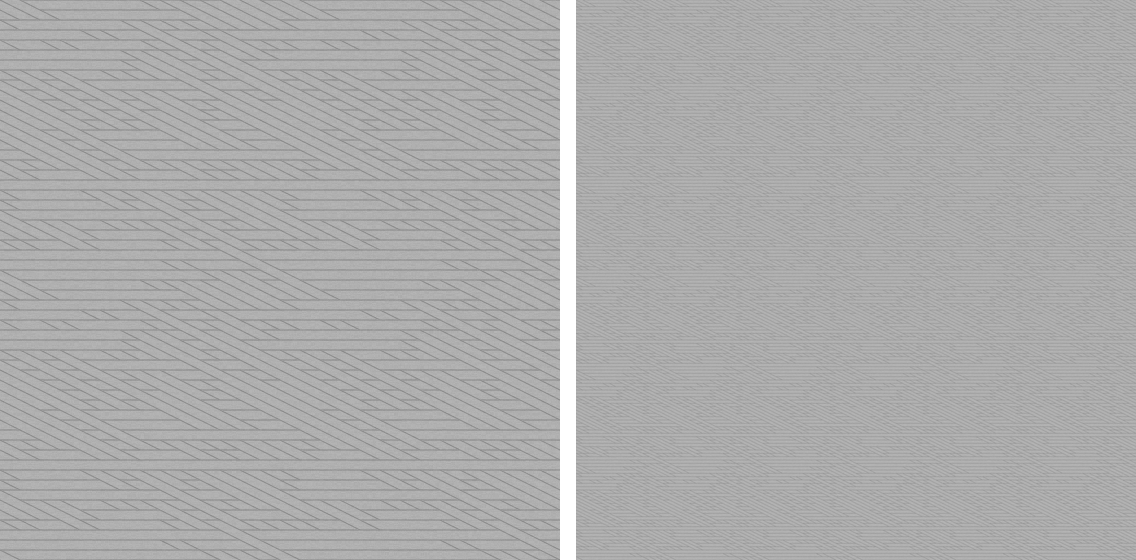
Left, the tile; right, the same tile 3 across and 3 down.
Write a WebGL 1 fragment shader that draws this pattern.

```glsl
precision highp float;
// Grey interlaced strips: level and slanted bands pass over and under one another on fine cloth.

uniform vec2 u_resolution;

const vec2 REPEATS = vec2(2.0, 2.0);    // repeats across and down
const vec2 CELLS = vec2(14.0, 28.0);    // slanted strips and level rows in one repeat
const float RUN = 7.0;                  // cells a strip keeps the same height
const float LINE_WIDTH = 0.0021;
const float GRAIN_COUNT = 512.0;
const vec3 CLOTH = vec3(0.69);
const vec3 SEAM = vec3(0.56);

float hash(vec2 p, float seed) {
  vec3 q = fract(vec3(p.xyx + seed) * vec3(0.1031, 0.1030, 0.0973));
  q += dot(q, q.yzx + 33.33);
  return fract((q.x + q.y) * q.z);
}

// Whole-number wrap, safe against rounding at the period.
float wrap(float i, float period) {
  return floor(mod(i + 0.5, period));
}

// 1 where the slanted strip lies on top, 0 where the level row does.
float slantOnTop(vec2 cell) {
  float strip = wrap(cell.x, CELLS.x);
  float row = wrap(cell.y, CELLS.y);
  float column = cell.x + cell.y;
  float rowShift = floor(hash(vec2(row, 3.0), 11.0) * CELLS.x);
  float stripShift = floor(hash(vec2(strip, 5.0), 23.0) * CELLS.y);
  float rowRun = floor(wrap(column + rowShift, CELLS.x) / RUN);
  float stripRun = floor(wrap(row + stripShift, CELLS.y) / RUN);
  float rowHeight = hash(vec2(row, rowRun), 37.0);
  float stripHeight = hash(vec2(strip, stripRun), 53.0);
  float jitter = 0.5 * (hash(vec2(strip, row), 71.0) - 0.5);
  return step(rowHeight + 0.08, stripHeight + jitter);
}

float stroke(float distance, float width, float pixel) {
  return 1.0 - smoothstep(-0.5 * pixel, 0.5 * pixel, distance - 0.5 * width);
}

// Seams around a cell: level ones vanish under slants, slanted ones under rows.
float seams(vec2 uv, float width, float pixel) {
  vec2 count = REPEATS * CELLS;
  vec2 grid = vec2(uv.x, 1.0 - uv.y) * count;
  grid.x -= grid.y;
  vec2 cell = floor(grid);
  vec2 local = grid - cell;
  vec2 side = sign(local - 0.5);
  vec2 gap = min(local, 1.0 - local) / count;
  gap.x *= count.x / length(count);

  float here = slantOnTop(cell);
  float beside = slantOnTop(cell + vec2(side.x, 0.0));
  float across = slantOnTop(cell + vec2(0.0, side.y));
  float slanted = max(here, beside) * stroke(gap.x, width, pixel);
  float level = (1.0 - here * across) * stroke(gap.y, width, pixel);
  return max(slanted, level);
}

// Fine threads: short level fibres mixed with single specks.
float clothGrain(vec2 uv, float count) {
  float fibre = hash(floor(uv * vec2(count * 0.25, count)), 89.0);
  float speck = hash(floor(uv * count), 97.0);
  return 0.5 * (fibre + speck) - 0.5;
}

void main() {
  vec2 uv = gl_FragCoord.xy / u_resolution;
  float pixel = 1.0 / min(u_resolution.x, u_resolution.y);
  float grain = clothGrain(uv, GRAIN_COUNT);
  float seam = seams(uv, LINE_WIDTH, pixel);
  vec3 color = mix(CLOTH, SEAM, seam) + 0.045 * grain;
  gl_FragColor = vec4(color, 1.0);
}
```
